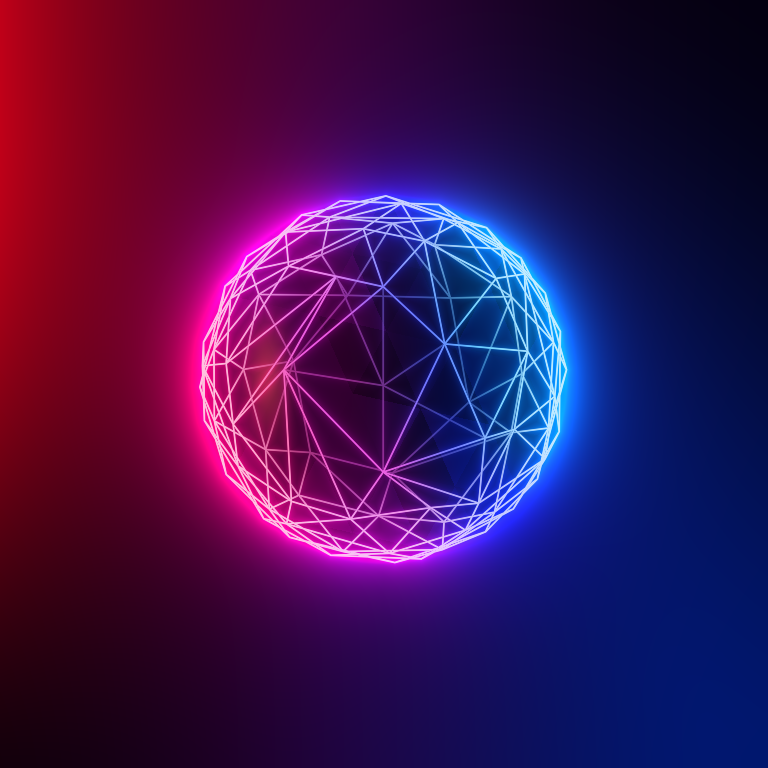
Give the GLSL for this background, as a WebGL 2 fragment shader.

```glsl
#version 300 es
precision highp float;
// A glowing wireframe glass ball on a red to blue backdrop.
// Two layers of jittered vertex rings are joined by neon segments,
// over soft rim light, faint glass facets and an outer halo.
uniform vec2 u_resolution;
out vec4 fragColor;

const float RADIUS = 0.239;
const float SIDES = 12.0;

float hash(vec2 p) {
  return fract(sin(dot(p, vec2(127.1, 311.7))) * 43758.5);
}

float segmentDistance(vec2 p, vec2 a, vec2 b) {
  vec2 ab = b - a;
  float t = clamp(dot(p - a, ab) / max(dot(ab, ab), 1e-6), 0.0, 1.0);
  return length(p - a - ab * t);
}

// Pink at lower left, through magenta and blue, to cyan at upper right.
vec3 neon(vec2 q) {
  float t = 0.5 + 0.5 * dot(q, vec2(0.93, 0.33)) / max(RADIUS, length(q));
  vec3 c = mix(vec3(1.0, 0.02, 0.46), vec3(0.88, 0.02, 0.82), smoothstep(0.0, 0.28, t));
  c = mix(c, vec3(0.12, 0.20, 1.0), smoothstep(0.36, 0.70, t));
  return mix(c, vec3(0.02, 0.68, 1.0), smoothstep(0.68, 0.95, t));
}

// Vertex i of a ring; the inner ring has half as many corners.
vec2 vertex(float ring, float i, float layer) {
  if (ring < 0.5) return vec2(0.0, -0.008);
  if (ring < 1.5) i = 2.0 * floor(i / 2.0);
  i = mod(i, SIDES);
  vec2 seed = vec2(i + 3.0 * layer, ring + 7.0 * layer);
  float inner = 1.0 - ring / 4.0;
  float angle = 1.5708 + 6.28319 * (i + 0.5 * layer + 0.5 * mod(ring + 1.0, 2.0)) / SIDES;
  if (ring < 1.5 && layer < 0.5) {
    // The front inner ring is a slanted, stretched hexagon.
    angle -= 0.62 * smoothstep(0.0, 0.8, -cos(angle));
    return (0.122 + 0.035 * cos(2.0 * angle - 4.75)) * vec2(cos(angle), sin(angle));
  }
  angle += (hash(seed) - 0.5) * (0.16 + 0.35 * inner);
  float r = RADIUS * sin(1.5708 * pow(ring / 4.0, 0.75));
  r *= 1.0 + (hash(seed + 19.0) - 0.5) * 0.30 * inner;
  return r * vec2(cos(angle), sin(angle));
}

vec3 backdrop(vec2 p) {
  float red = exp(-3.9 * p.x) * smoothstep(-0.10, 0.85, p.y);
  float violet = exp(-pow((p.x - 0.42) / 0.27, 2.0));
  float blue = smoothstep(0.25, 0.95, p.x);
  float shade = smoothstep(0.10, 1.15, p.y + 0.6 * (p.x - 0.80));
  return vec3(0.70, 0.0, 0.05) * red + vec3(0.045, 0.0, 0.03) * (1.0 - blue)
       + vec3(0.07, 0.0, 0.14) * violet
       + mix(vec3(0.0, 0.09, 0.43), vec3(0.0, 0.0, 0.06), shade) * blue;
}

// Faint flat tints on a skewed triangular grid.
float facet(vec2 q) {
  vec2 g = mat2(1.0, 0.25, -0.55, 1.1) * q * 10.0 + 0.3;
  vec2 f = fract(g);
  return hash(floor(g) + 0.37 * step(1.0, f.x + f.y));
}

// Returns line core in x and line bloom in y.
vec2 wireframe(vec2 q, float pixel) {
  vec2 light = vec2(0.0);
  float rim = smoothstep(0.5, 0.95, length(q) / RADIUS);
  for (int l = 0; l < 2; l++) {
    float layer = float(l);
    for (int k = l; k <= 4; k++) {
      float ring = float(k);
      float power = mix(l == 0 && k > 0 ? 1.0 : 0.45, 1.0, rim);
      for (int n = 0; n < 12; n++) {
        float i = float(n);
        vec2 a = vertex(ring, i, layer);
        float d = segmentDistance(q, a, vertex(ring, i + 1.0, layer));
        if (k < 4) {
          float skew = mod(ring, 2.0) > 0.5 ? -1.0 : 1.0;
          d = min(d, segmentDistance(q, a, vertex(ring + 1.0, i, layer)));
          d = min(d, segmentDistance(q, a, vertex(ring + 1.0, i + skew, layer)));
        }
        // Two long chords cross the front hexagon.
        if (k == 1 && l == 0 && n % 6 == 4) {
          d = min(d, segmentDistance(q, a, vertex(ring, i - 4.0, layer)));
        }
        float core = 1.0 - smoothstep(0.0004, 0.0010 + 0.7 * pixel, d);
        light = max(light, power * vec2(core, exp(-d / 0.005)));
      }
    }
  }
  return light;
}

void main() {
  float side = min(u_resolution.x, u_resolution.y);
  vec2 p = gl_FragCoord.xy / u_resolution;
  vec2 q = (gl_FragCoord.xy - u_resolution * vec2(0.499, 0.506)) / side;
  float d = length(q) - RADIUS;
  vec3 glow = neon(q * 1.5);

  // Tight halo in the neon hue, with a deeper, wider one around it.
  float sideways = 0.65 + 0.35 * abs(q.x) / max(length(q), 0.001);
  float away = max(d, 0.0);
  vec3 color = backdrop(p);
  color += glow * sideways * 0.60 * exp(-away / 0.026);
  color += glow * vec3(0.85, 0.45, 1.0) * sideways * 0.40 * exp(-away / 0.075);

  // Dark glass body with rim light and a pink sheen on the left.
  float depth = max(-d, 0.0);
  vec3 body = mix(vec3(0.16, 0.0, 0.15), vec3(0.01, 0.04, 0.26), smoothstep(-0.06, 0.12, q.x));
  body *= 0.65 + 0.5 * facet(q);
  body += glow * (0.70 * exp(-depth / 0.060) + 0.16 * exp(-depth / 0.016));
  float sheen = length((q - vec2(-0.150, 0.005)) / vec2(0.025, 0.065));
  body += vec3(0.30, 0.14, 0.06) * exp(-sheen * sheen);
  color = mix(color, body, 1.0 - smoothstep(-0.004, 0.003, d));

  // Neon lines, whitened toward the rim.
  if (d < 0.03) {
    vec2 light = wireframe(q, 1.0 / side);
    float white = mix(0.34, 0.76, smoothstep(0.10, RADIUS, length(q)));
    color += glow * light.y * 0.26;
    color = mix(color, max(color, mix(glow, vec3(1.0), white)), light.x);
  }
  fragColor = vec4(min(color, 1.0), 1.0);
}
```
